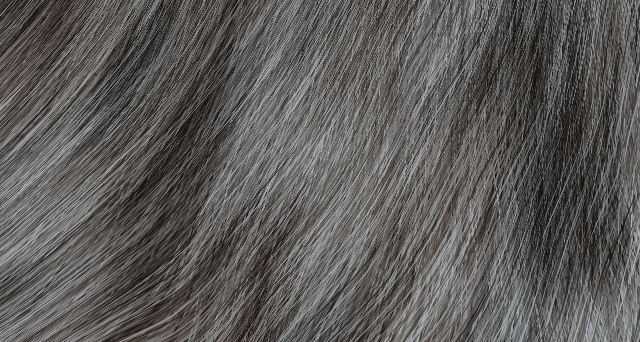
A Shadertoy shader for this texture:

```glsl
const int   LAYERS       = 28;
const float STRAND_GAP   = 0.0105;  // spacing of hairs inside one layer
const float HALF_WIDTH   = 0.00135;
const float MIN_LENGTH   = 0.16;
const float MAX_LENGTH   = 0.40;
const float CROSSING     = 0.60;    // spread of directions between layers
const float WAVE         = 0.014;   // sideways wander of each layer
const float BEND         = 1.2;     // tilt and curl of single hairs, in gaps
const float EDGE         = 1.35;    // sharpness of hair edges
const float OPACITY      = 0.92;
const float HAIR_SPREAD  = 0.98;    // random brightness of single hairs
const float LOCK_SPREAD  = 0.80;    // brightness of whole locks
const float PELT_SPREAD  = 1.25;    // strength of partings and swells
const float BASE_TONE    = 0.62;
const float BACK_SHADE   = 0.45;
const float TIP_LIGHT    = 0.10;
const vec3  DARK_ROOT    = vec3(0.085, 0.070, 0.060);
const vec3  PALE_TIP     = vec3(0.610, 0.638, 0.652);
const vec3  WARM_SHIFT   = vec3(0.034, -0.009, -0.038);

float hash(vec2 p) {
    vec3 q = fract(vec3(p.xyx) * 0.1031);
    q += dot(q, q.yzx + 33.33);
    return fract((q.x + q.y) * q.z);
}

float noise(vec2 p) {
    vec2 cell = floor(p), f = fract(p);
    f = f * f * (3.0 - 2.0 * f);
    return mix(mix(hash(cell), hash(cell + vec2(1, 0)), f.x),
               mix(hash(cell + vec2(0, 1)), hash(cell + vec2(1, 1)), f.x), f.y);
}

float blob(vec2 p, vec2 centre, vec2 radius) {
    vec2 d = (p - centre) / radius;
    return exp(-dot(d, d));
}

// Sideways lean of the coat: strong at the left, upright at the right
float lean(float x) {
    return 1.05 - 0.56 * x - 0.2 * blob(vec2(x, 0), vec2(0.6, 0), vec2(0.22, 1));
}

// Broad dark partings and pale swells of the pelt
float pelt(vec2 p) {
    float partingX = 0.36 + 0.27 * p.y;
    float parting = blob(p, vec2(partingX, 0.55), vec2(0.13, 0.5));
    float shade = 0.34 * parting
                + 0.22 * blob(p, vec2(0.0, 1.0), vec2(0.25, 0.2))
                + 0.26 * blob(p, vec2(1.62, 0.55), vec2(0.22, 0.38))
                + 0.12 * blob(p, vec2(1.40, 0.30), vec2(0.10, 0.25));
    float light = 0.16 * blob(p, vec2(1.08, 0.50), vec2(0.25, 0.60))
                + 0.14 * blob(p, vec2(0.10, 0.35), vec2(0.22, 0.30))
                + 0.18 * blob(p, vec2(1.70, 0.05), vec2(0.35, 0.16));
    return PELT_SPREAD * (light - shade);
}

vec3 furColour(float tone, float warmth) {
    float t = clamp(tone, 0.0, 1.12);
    return mix(DARK_ROOT, PALE_TIP, t) + WARM_SHIFT * warmth * 4.0 * t * (1.0 - t);
}

void mainImage(out vec4 fragColor, in vec2 fragCoord) {
    float pixel = 1.0 / iResolution.y;
    vec2 p = fragCoord * pixel;

    // Coordinates across (x) and along (y) the coat
    float slope = lean(p.x);
    vec2 flow = vec2(p.x - slope * (p.y - 0.5), p.y);
    flow.x += 0.055 * noise(flow * vec2(4.0, 2.2) + 7.0);
    float foreshorten = inversesqrt(1.0 + slope * slope);

    float broadTone = BASE_TONE + pelt(p);
    float warmth = noise(flow * vec2(5.0, 2.5) + 31.0);
    vec3 colour = furColour(broadTone - BACK_SHADE, warmth);

    // Overlapping layers of hairs, back to front
    for (int layer = 0; layer < LAYERS; layer++) {
        float id = float(layer);
        float depth = id / float(LAYERS - 1);
        float shear = (hash(vec2(id, 3.7)) - 0.5) * CROSSING;
        float hairLength = mix(MIN_LENGTH, MAX_LENGTH, hash(vec2(id, 9.1)));
        float wander = WAVE * sin(7.0 * flow.y + 6.0 * flow.x + 2.4 * id);
        float across = (flow.x + shear * (flow.y - 0.5) + wander) / STRAND_GAP + 17.3 * id;

        for (int side = -1; side <= 1; side++) {
            float column = floor(across) + float(side);
            float along = flow.y / hairLength + 5.0 * hash(vec2(column, id + 50.0));
            float row = floor(along);
            float t = along - row;
            vec2 seed = vec2(column + 0.37 * id, row + 13.0 * id);
            float randomTilt = hash(seed + 101.0) - 0.5;
            float randomCurl = hash(seed + 202.0) - 0.5;

            // Curved centre line with tapered ends
            float s = 2.0 * t - 1.0;
            float centre = column + 0.5 + 0.5 * (hash(seed + 303.0) - 0.5)
                         + BEND * (0.7 * randomTilt * s + randomCurl * (s * s - 0.4));
            float halfWidth = HALF_WIDTH * mix(0.6, 1.35, hash(seed + 404.0));
            float taper = 1.0 - pow(abs(s), 4.0);
            float d = abs(across - centre) * STRAND_GAP * foreshorten;
            float cover = clamp(EDGE * (halfWidth * taper - d) / pixel + 0.5, 0.0, 1.0);
            cover *= smoothstep(0.0, 0.25, taper) * OPACITY;

            // Each hair takes its brightness from its lock
            float middle = flow.y - (t - 0.5) * hairLength;
            float lockX = (column - 17.3 * id) * STRAND_GAP - shear * (middle - 0.5);
            float lock = 0.5 * noise(vec2(lockX * 10.0, middle * 3.5) + 60.0)
                       + 0.5 * noise(vec2(lockX * 27.0, middle * 7.0) + 90.0);
            float tone = broadTone + LOCK_SPREAD * (lock - 0.5)
                       + HAIR_SPREAD * (hash(seed + 505.0) - 0.5)
                       - BACK_SHADE * (1.0 - depth) - TIP_LIGHT * s;
            colour = mix(colour, furColour(tone, warmth), cover);
        }
    }
    fragColor = vec4(colour, 1.0);
}
```
